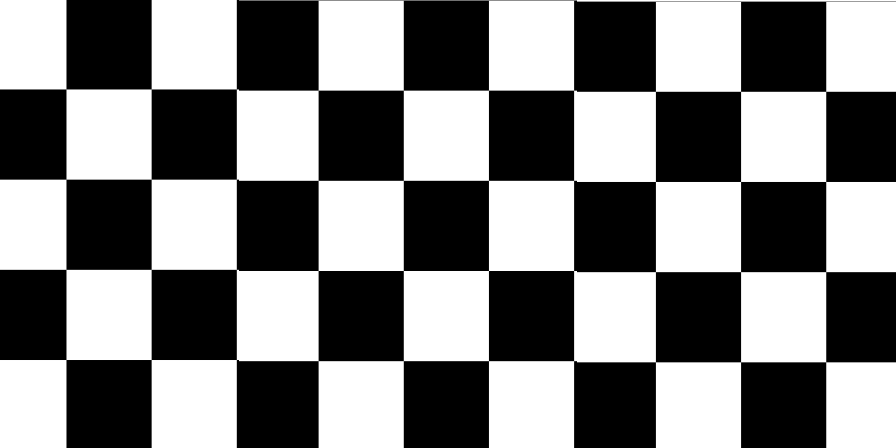
Write a WebGL 2 fragment shader that draws this pattern.

```glsl
#version 300 es
precision highp float;
// Black and white checkerboard built as the product of two signed stripe waves.
// Columns repeat in blocks of four, the third one narrower; each block sits a
// hair lower than the one to its left, which bares a thin white top margin.

uniform vec2 u_resolution;
out vec4 fragColor;

// Lengths are in canvas heights.
const float COLUMN_START  = 0.1484;   // first vertical edge
const float COLUMN_WIDTH  = 0.1901;
const float NARROW_WIDTH  = 0.1826;   // third column of each block
const float BLOCK_WIDTH   = 3.0 * COLUMN_WIDTH + NARROW_WIDTH;
const float ROW_START     = 0.1964;   // lowest horizontal edge
const float ROW_HEIGHT    = 0.2013;
const float ROWS_TO_TOP   = 4.0;      // rows above the lowest edge
const float BLOCK_DROP    = 0.0026;   // downward slip per block
const float DROP_START    = 0.5340;   // where the first slip occurs
const vec3  BLACK = vec3(0.0);
const vec3  WHITE = vec3(1.0);

// Smooth sign of a distance, with an edge one pixel wide.
float softSign(float d, float pixel) {
    return clamp(2.0 * d / pixel, -1.0, 1.0);
}

// Alternates +1 and -1 across the four columns of a block.
float columnWave(float x, float pixel) {
    float lead = 0.5 * COLUMN_WIDTH;
    float local = mod(x - COLUMN_START + lead, BLOCK_WIDTH) - lead;
    float wave = 1.0;
    float edge = 0.0;
    for (int i = 0; i < 4; i++) {
        wave *= -softSign(local - edge, pixel);
        edge += i == 2 ? NARROW_WIDTH : COLUMN_WIDTH;
    }
    return wave;
}

// Alternates -1 and +1 on successive rows; edges lie at whole numbers.
float rowWave(float row, float pixel) {
    float d = abs(mod(row + 0.5, 2.0) - 1.0) - 0.5;
    return softSign(d * ROW_HEIGHT, pixel);
}

void main() {
    vec2 p = gl_FragCoord.xy / u_resolution.y;
    float pixel = 1.0 / u_resolution.y;

    // Row coordinate, lowered a little with every block.
    float block = floor((p.x - DROP_START) / BLOCK_WIDTH) + 1.0;
    float row = (p.y - ROW_START + BLOCK_DROP * block) / ROW_HEIGHT;

    // Checker: white where both waves agree.
    float checker = columnWave(p.x, pixel) * rowWave(row, pixel);
    float light = 0.5 + 0.5 * checker;

    // Plain margin above the topmost row.
    float aboveTop = (row - ROWS_TO_TOP) * ROW_HEIGHT;
    float margin = 0.5 + 0.5 * softSign(aboveTop, pixel);
    fragColor = vec4(mix(BLACK, WHITE, max(light, margin)), 1.0);
}
```
